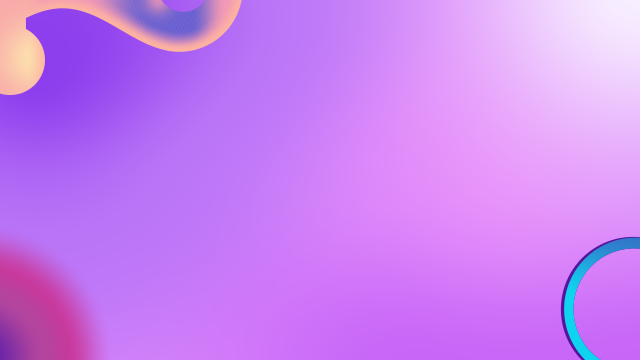
Write a WebGL 2 fragment shader that draws this background.

```glsl
#version 300 es
precision highp float;
// Violet to pink gradient with a corner light, a rosy glow, a cyan ring and a curled tube.

uniform vec2 u_resolution;
out vec4 fragColor;

// Backdrop
const vec3 DEEP_VIOLET = vec3(0.55, 0.24, 0.93);
const vec3 LILAC = vec3(0.73, 0.46, 0.97);
const vec3 ORCHID = vec3(0.85, 0.52, 0.98);
const vec3 MAGENTA = vec3(0.76, 0.36, 0.97);
const vec3 PINK = vec3(0.92, 0.55, 0.98);
const vec3 CORNER_LIGHT = vec3(0.97, 0.94, 1.0);
const vec2 VIOLET_POS = vec2(0.10, 0.78);
const vec2 PINK_POS = vec2(1.39, 0.54);
const vec2 LIGHT_POS = vec2(1.78, 1.05);

// Rosy glow
const vec3 GLOW_CORE = vec3(0.40, 0.14, 0.65);
const vec3 GLOW_BODY = vec3(0.70, 0.27, 0.62);
const vec3 GLOW_RIM = vec3(0.79, 0.22, 0.61);
const vec2 GLOW_POS = vec2(-0.065, 0.0);

// Ring
const vec3 CYAN = vec3(0.06, 0.83, 0.94);
const vec3 RING_BLUE = vec3(0.20, 0.45, 0.78);
const vec3 RING_SHADE = vec3(0.33, 0.08, 0.62);
const vec2 RING_POS = vec2(1.762, 0.141);
const float RING_OUTER = 0.199;
const float RING_INNER = 0.169;

// Tube
const vec3 CREAM = vec3(0.99, 0.88, 0.68);
const vec3 PEACH = vec3(0.99, 0.70, 0.63);
const vec3 ROSE = vec3(0.95, 0.60, 0.71);
const vec3 TUBE_BLUE = vec3(0.42, 0.38, 0.82);
const vec2 HOOK_POS = vec2(0.498, 1.032);
const vec2 HOLE_POS = vec2(0.509, 1.039);
const vec2 BALL_POS = vec2(0.028, 0.833);
const float HOOK_RADIUS = 0.176;
const float HOLE_RADIUS = 0.072;
const float BALL_RADIUS = 0.097;
const float STEM_EDGE = 0.072;

float circle(vec2 p, vec2 center, float radius) {
    return length(p - center) - radius;
}

// Antialiased coverage of a signed distance
float cover(float d) {
    return clamp(0.5 - d * u_resolution.y, 0.0, 1.0);
}

float halo(vec2 p, vec2 center, float falloff) {
    vec2 d = p - center;
    return exp(-falloff * dot(d, d));
}

vec3 backdrop(vec2 p) {
    float d = length(p - VIOLET_POS) - 0.25 * smoothstep(0.5, 1.0, p.y);
    vec3 col = mix(DEEP_VIOLET, LILAC, smoothstep(-0.15, 0.5, d));
    col = mix(col, ORCHID, smoothstep(0.45, 1.05, d));
    float low = smoothstep(0.5, 0.0, p.y) * smoothstep(0.3, 1.2, p.x);
    col = mix(col, MAGENTA, 0.8 * low);
    col = mix(col, PINK, 0.7 * halo(p, PINK_POS, 9.0));
    return mix(col, CORNER_LIGHT, halo(p, LIGHT_POS, 4.4));
}

vec3 addGlow(vec3 col, vec2 p) {
    float r = length(p - GLOW_POS);
    vec3 glow = mix(GLOW_CORE, GLOW_BODY, smoothstep(0.04, 0.19, r));
    glow = mix(glow, GLOW_RIM, smoothstep(0.18, 0.28, r));
    return mix(col, glow, 1.0 - smoothstep(0.25, 0.385, r));
}

vec3 addRing(vec3 col, vec2 p) {
    float hole = -circle(p, RING_POS, RING_INNER);
    float shade = max(circle(p, RING_POS - vec2(0.003, 0.0), RING_OUTER + 0.002), hole);
    float band = max(circle(p, RING_POS + vec2(0.004, 0.0), RING_OUTER), hole);
    vec2 q = (p - RING_POS) / RING_OUTER;
    vec3 tint = mix(CYAN, RING_BLUE, smoothstep(-0.1, 1.1, q.y + 0.25 * q.x));
    col = mix(col, RING_SHADE, cover(shade));
    return mix(col, tint, cover(band));
}

vec3 addTube(vec3 col, vec2 p) {
    // A wavy lower edge runs into a round hook
    float phase = 9.694 * (p.x - 0.1736);
    float slope = 0.584 * sin(phase);
    float wave = (0.9167 + 0.0602 * cos(phase) - p.y) / sqrt(1.0 + slope * slope);
    float arm = p.x < 0.46 ? wave : circle(p, HOOK_POS, HOOK_RADIUS);
    float hole = circle(p, HOLE_POS, HOLE_RADIUS);
    float ball = circle(p, BALL_POS, BALL_RADIUS);
    float stem = max(p.x - STEM_EDGE, BALL_POS.y - p.y);
    float body = min(max(arm, -hole), min(ball, stem));

    // Rosy rim, blue core and fine ridges along the arm
    float depth = max(-arm, 0.0);
    float core = smoothstep(0.008, 0.06, depth) * smoothstep(0.22, 0.42, p.x);
    core *= 1.0 - smoothstep(0.53, 0.63, p.x);
    core *= 1.0 - 0.8 * halo(p, vec2(0.44, 1.0), 700.0);
    vec3 tint = mix(PEACH, ROSE, smoothstep(0.0, 0.04, depth));
    tint = mix(tint, TUBE_BLUE, core);
    tint += 0.012 * core * sin(700.0 * (p.x + 0.4 * p.y));

    // Creamy light on the ball and stem
    float left = 1.0 - smoothstep(0.07, 0.14, p.x);
    vec3 ballTint = mix(mix(ROSE, PEACH, 0.6), CREAM, halo(p, vec2(0.10, 0.84), 110.0));
    tint = mix(tint, ballTint, left);
    return mix(col, tint, cover(body));
}

void main() {
    vec2 p = gl_FragCoord.xy / u_resolution.y;
    vec3 col = addGlow(backdrop(p), p);
    col = addTube(addRing(col, p), p);
    fragColor = vec4(col, 1.0);
}
```
